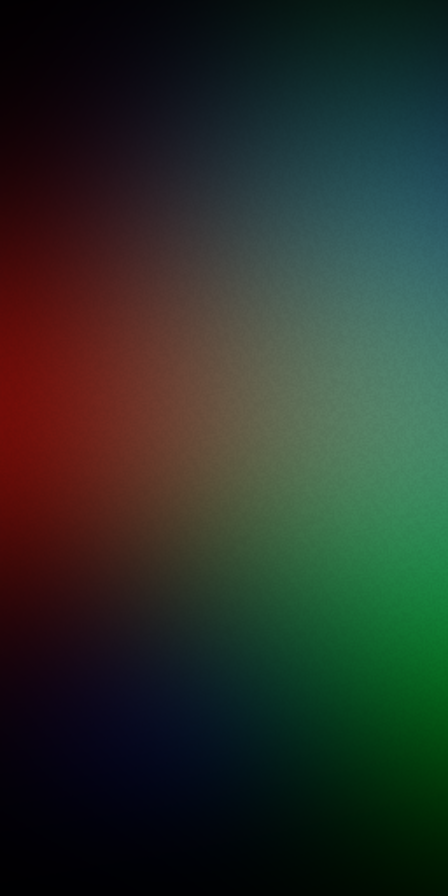
This background is drawn by a WebGL 1 fragment shader. Its source:

```glsl
precision highp float;
// Soft colour mesh: a red glow on the left, teal at upper right, green at lower
// right and faint navy at lower left, all fading to black at top and bottom.
// Each colour channel is a bell curve in height whose shape varies across.

uniform vec2 u_resolution;

#define RED_HEIGHT 0.545
#define BLUE_HEIGHT 0.622
#define GREEN_HEIGHT_LEFT 0.544
#define GREEN_HEIGHT_RIGHT 0.44
#define NAVY_CENTER vec2(0.38, 0.193)
#define NAVY_SIZE vec2(0.40, 0.13)
#define NAVY_COLOR vec3(0.0, 0.006, 0.105)
#define GRAIN_CELLS 256.0
#define GRAIN_AMOUNT 0.07

float hash(vec2 cell) {
    return fract(sin(dot(cell, vec2(12.9898, 78.233))) * 43758.5453);
}

// Interpolated lattice noise in 0..1
float valueNoise(vec2 p) {
    vec2 cell = floor(p);
    vec2 blend = fract(p);
    float low = mix(hash(cell), hash(cell + vec2(1.0, 0.0)), blend.x);
    float high = mix(hash(cell + vec2(0.0, 1.0)), hash(cell + vec2(1.0)), blend.x);
    return mix(low, high, blend.y);
}

// Bell curve with separate reach below and above its center
float bell(float y, float center, float below, float above, float power) {
    float offset = y - center;
    float reach = offset < 0.0 ? below : above;
    return exp(-pow(max(abs(offset) / reach, 0.0001), power));
}

// Main glows, one per channel
vec3 glows(vec2 uv) {
    float x = uv.x;
    float across = pow(max(sin(x * 1.5708), 0.0), 1.5);

    float red = (0.44 - 0.165 * x * x)
        * bell(uv.y, RED_HEIGHT, mix(0.228, 0.193, x), mix(0.228, 0.293, x), 2.0);

    float greenHeight = mix(GREEN_HEIGHT_LEFT, GREEN_HEIGHT_RIGHT, x * x);
    float green = mix(0.047, 0.53, across)
        * bell(uv.y, greenHeight, mix(0.24, 0.33, across), mix(0.24, 0.45, across), 2.4);

    float blue = mix(0.031, 0.424, across)
        * bell(uv.y, BLUE_HEIGHT, 0.341, 0.319, 2.8);

    return vec3(red, green, blue);
}

void main() {
    vec2 uv = gl_FragCoord.xy / u_resolution;
    vec3 color = glows(uv);

    // Navy haze at lower left
    vec2 haze = (uv - NAVY_CENTER) / NAVY_SIZE;
    color += NAVY_COLOR * exp(-dot(haze, haze));

    // Fine film grain, scaled with brightness
    vec2 grainScale = GRAIN_CELLS * vec2(1.0, u_resolution.y / u_resolution.x);
    float grain = valueNoise(uv * grainScale - 0.5) - 0.5;
    color *= 1.0 + GRAIN_AMOUNT * grain;

    gl_FragColor = vec4(clamp(color, 0.0, 1.0), 1.0);
}
```
